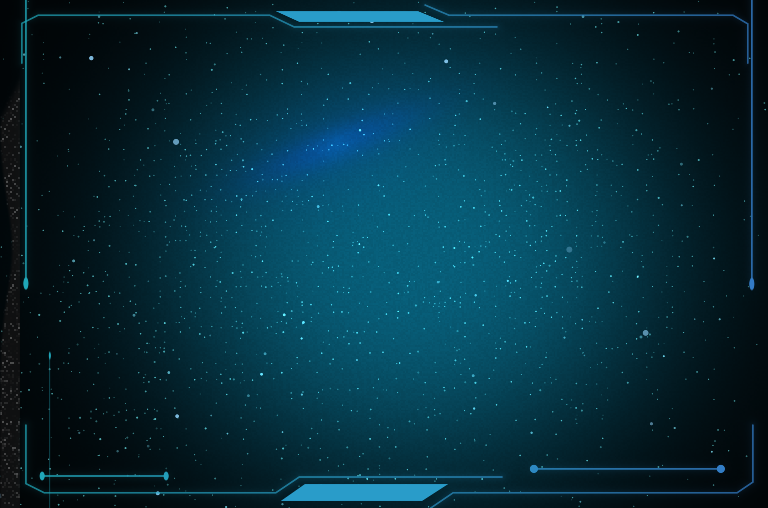
A Shadertoy shader for this background:

```glsl
float hash(vec2 c) {
    return fract(sin(dot(c, vec2(127.1, 311.7))) * 43758.55);
}

float cover(float dist, float px) {
    return 1.0 - smoothstep(-0.5 * px, 0.5 * px, dist);
}

float bell(vec2 v) {
    return exp(-dot(v, v));
}

float segment(vec2 p, vec2 a, vec2 b) {
    vec2 ab = b - a;
    float t = clamp(dot(p - a, ab) / max(dot(ab, ab), 1e-4), 0.0, 1.0);
    return length(p - a - ab * t);
}

float polyline(vec2 p, vec2 pts[6]) {
    float d = 1e3;
    for (int i = 0; i < 5; i++) d = min(d, segment(p, pts[i], pts[i + 1]));
    return d;
}

float ellipse(vec2 p, vec2 centre, vec2 radii) {
    return (length((p - centre) / radii) - 1.0) * min(radii.x, radii.y);
}

// Slanted bar: x spans at its lower and upper edge, y range
float slantBar(vec2 p, vec2 lowSpan, vec2 highSpan, vec2 yRange) {
    float t = (p.y - yRange.x) / (yRange.y - yRange.x);
    vec2 span = mix(lowSpan, highSpan, t);
    float side = max(span.x - p.x, p.x - span.y) * 0.5;
    return max(side, max(yRange.x - p.y, p.y - yRange.y));
}

float starDensity(vec2 p) {
    float left = bell((p - vec2(45, 53)) / vec2(25, 27));
    float right = bell((p - vec2(107, 53)) / vec2(20, 28));
    return 0.12 + 0.75 * left + 0.7 * right;
}

// One jittered star per grid cell, kept with the given chance
float stars(vec2 p, float cell, float radius, float chance, float px) {
    vec2 id = floor(p / cell);
    vec2 jitter = vec2(hash(id + 3.7), hash(id + 19.3));
    vec2 centre = (id + 0.25 + 0.5 * jitter) * cell;
    float size = radius * mix(0.6, 1.2, hash(id + 41.1));
    float glint = mix(0.3, 1.0, hash(id + 67.9));
    float kept = step(hash(id + 7.0 * cell), chance * starDensity(centre));
    return kept * glint * cover(length(p - centre) - size, px);
}

void mainImage(out vec4 fragColor, in vec2 fragCoord) {
    // Canvas is 100 units high
    float px = 100.0 / iResolution.y;
    vec2 p = fragCoord * px;

    // Central teal glow
    float r = length((p - vec2(81, 50)) / vec2(51.5, 46));
    float glow = exp(-pow(r, 2.6));
    vec3 col = vec3(0.004, 0.014, 0.02) + vec3(0.025, 0.355, 0.455) * glow;

    // Tilted blue nebula
    vec2 q = p - vec2(66, 71.5);
    q = vec2(dot(q, vec2(0.93, 0.37)), dot(q, vec2(-0.37, 0.93)));
    col += vec3(0.0, 0.01, 0.14) * bell(q / vec2(17, 3.5));
    col += vec3(0.0, 0.0, 0.06) * bell(q / vec2(22, 11));
    col += vec3(0.0, 0.04, 0.05) * bell(q / vec2(4, 2.5));

    // Fine grain and star layers
    col *= 0.96 + 0.08 * hash(floor(p * 3.0));
    vec3 dust = vec3(0.3, 0.62, 0.62);
    col += dust * stars(p, 1.0, 0.13, 0.3, px);
    col += dust * stars(p + 31.0, 1.9, 0.17, 0.38, px);
    col += vec3(0.4, 0.7, 0.75) * stars(p + 57.0, 3.7, 0.24, 0.3, px);
    col = mix(col, vec3(0.52, 0.77, 0.92), stars(p + 83.0, 8.0, 0.5, 0.45, px));

    // Speckled grey strip at the left edge
    float hollow = 2.4 * bell(vec2((p.y - 51.0) / 13.0, 0));
    float strip = cover(p.x - 3.9, px) * cover(hollow - p.x, 0.8)
        * cover(p.y - 76.0 - 2.0 * p.x, 4.0);
    float speck = pow(hash(floor(p * 2.5)), 12.0);
    col = mix(col, vec3(0.06, 0.062, 0.065) + 0.25 * speck, strip);

    // Corner frames
    float frame = polyline(p, vec2[6](vec2(4.3, 87.6), vec2(4.3, 95.4),
        vec2(7.5, 97), vec2(53.1, 97), vec2(57.9, 94.7), vec2(97.8, 94.7)));
    frame = min(frame, polyline(p, vec2[6](vec2(83.7, 99), vec2(88.4, 97),
        vec2(144.3, 97), vec2(147.2, 95.3), vec2(147.2, 87.6), vec2(147.2, 87.6))));
    frame = min(frame, polyline(p, vec2[6](vec2(5.1, 16.3), vec2(5.1, 4.8),
        vec2(8.7, 3), vec2(54.3, 3), vec2(58.9, 6.1), vec2(98.8, 6.1))));
    frame = min(frame, polyline(p, vec2[6](vec2(84.8, 0), vec2(89.2, 3),
        vec2(145.1, 3), vec2(148.2, 5.1), vec2(148.2, 16.3), vec2(148.2, 16.3))));

    // Side rails and sliders
    float rail = segment(p, vec2(5.1, 44.3), vec2(5.1, 101));
    rail = min(rail, segment(p, vec2(148, 44.3), vec2(148, 101)));
    rail = min(rail, segment(p, vec2(8.3, 6.3), vec2(32.7, 6.3)));
    rail = min(rail, segment(p, vec2(105.1, 7.7), vec2(141.9, 7.7)));
    float thin = segment(p, vec2(9.8, -1), vec2(9.8, 30.5));

    // Knobs at the line ends
    float knob = ellipse(p, vec2(5.1, 44.2), vec2(0.5, 1.2));
    knob = min(knob, ellipse(p, vec2(148, 44.1), vec2(0.5, 1.2)));
    knob = min(knob, ellipse(p, vec2(8.3, 6.3), vec2(0.5, 0.85)));
    knob = min(knob, ellipse(p, vec2(32.7, 6.3), vec2(0.5, 0.85)));
    knob = min(knob, ellipse(p, vec2(105.1, 7.7), vec2(0.8)));
    knob = min(knob, ellipse(p, vec2(141.9, 7.7), vec2(0.8)));
    knob = min(knob, ellipse(p, vec2(9.8, 30), vec2(0.2, 0.7)));

    // Teal on the left fading to blue on the right
    vec3 neon = mix(vec3(0.12, 0.66, 0.72), vec3(0.2, 0.48, 0.78), p.x * 0.0066);
    col += neon * 0.12 * exp(-min(frame, rail) * 1.6);
    col = mix(col, neon, 0.7 * cover(frame - 0.16, px));
    col = mix(col, neon, 0.8 * cover(rail - 0.16, px));
    col = mix(col, neon, 0.5 * cover(thin - 0.08, px));
    col = mix(col, neon, cover(knob, px));

    // Bright bars at top and bottom
    float bar = min(
        slantBar(p, vec2(58.9, 87.4), vec2(54.3, 82.3), vec2(95.7, 97.8)),
        slantBar(p, vec2(55.3, 83.1), vec2(60, 88.2), vec2(1.4, 4.7)));
    col = mix(col, vec3(0.16, 0.61, 0.79), cover(bar, px));

    fragColor = vec4(clamp(col, 0.0, 1.0), 1.0);
}
```
